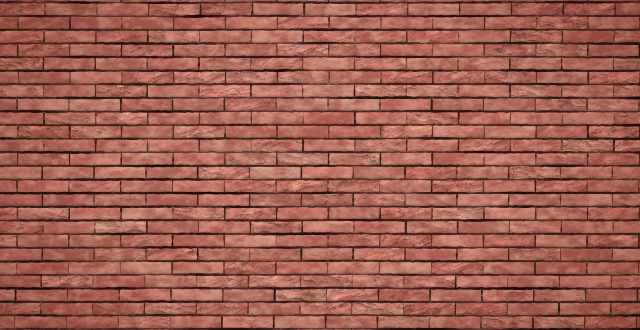
Reproduce this texture procedurally as a Shadertoy shader.

```glsl
// Weathered red brick wall: long thin cleft bricks in half bond with dark narrow joints.

float hash(vec2 p) {
    vec3 q = fract(p.xyx * vec3(0.1031, 0.1030, 0.0973));
    q += dot(q, q.yzx + 33.33);
    return fract((q.x + q.y) * q.z);
}

float noise(vec2 p) {
    vec2 i = floor(p), f = fract(p);
    f = f * f * (3.0 - 2.0 * f);
    return mix(mix(hash(i), hash(i + vec2(1, 0)), f.x),
               mix(hash(i + vec2(0, 1)), hash(i + vec2(1, 1)), f.x), f.y);
}

float fbm(vec2 p) {
    float sum = 0.0, amp = 0.5;
    for (int i = 0; i < 4; i++) {
        sum += amp * noise(p);
        p = mat2(1.6, 1.2, -1.2, 1.6) * p + 7.3;
        amp *= 0.5;
    }
    return sum / 0.9375;
}

void mainImage(out vec4 fragColor, in vec2 fragCoord) {
    vec2 uv = fragCoord / iResolution.xy;
    float pixel = 24.25 / iResolution.y;   // one pixel in course heights
    float brickLength = 3.79;              // in course heights

    // Courses, shifted by half a brick on alternate rows
    vec2 wall = uv * vec2(12.35, 24.25) - vec2(0.0, 0.06);
    wall.y += 0.06 * (noise(wall * vec2(0.6, 0.2)) - 0.5);
    float row = floor(wall.y);
    wall.x += 0.174 + 0.5 * mod(row + 1.0, 2.0) + 0.04 * (hash(vec2(row, 9.0)) - 0.5);
    wall.x += 0.06 * (0.5 - uv.y);
    vec2 brick = floor(wall), local = fract(wall);
    if (mod(row, 2.0) > 0.5) local = fract(wall + vec2(0.5, 0.0) - vec2(0.5, 0.0));
    float seed = hash(brick + 17.0), cleft = hash(brick + 71.0);

    // Clay: pale bloom, speckle and a tint for each brick
    vec2 q = local * vec2(brickLength, 1.0) + vec2(seed, cleft) * 90.0;
    float bloom = fbm(q * vec2(1.3, 2.2));
    float grain = noise(q * vec2(6.0, 8.0));
    float tone = 0.42 + 1.7 * (bloom - 0.5) + 0.3 * (grain - 0.5) + 0.45 * (seed - 0.5);
    vec3 color = mix(vec3(0.66, 0.37, 0.32), vec3(0.82, 0.57, 0.50), clamp(tone, 0.0, 1.0));
    color = mix(color, vec3(0.80, 0.59, 0.49), 0.5 * smoothstep(0.62, 0.8, fbm(q * 1.7 + 31.0)));
    color *= mix(vec3(1.02, 0.97, 0.97), vec3(0.99, 1.03, 1.01), cleft);

    // Slanting clefts, each a dark crease with a lit lip
    float slant = cleft > 0.5 ? 0.45 : -0.45;
    vec2 c = vec2(q.x * 0.9, q.y * 2.6 + q.x * slant);
    float fold = fbm(c + 1.2 * bloom);
    float lip = fbm(c + 1.2 * bloom + vec2(0.0, 0.3));
    float crease = 1.0 - smoothstep(0.0, 0.05, abs(fold - 0.5));
    float rough = smoothstep(0.25, 0.9, hash(brick + 43.0));
    color *= 1.0 + rough * (0.7 * (fold - lip) - 0.24 * crease);

    // Soft rounding: lit upper edge, shaded lower edge
    color *= 1.0 + 0.05 * smoothstep(0.6, 0.9, local.y) - 0.14 * smoothstep(0.28, 0.05, local.y);

    // Joints with chipped edges and uneven depth
    vec2 edge = min(local, 1.0 - local) * vec2(brickLength, 1.0);
    edge += 0.06 * (noise(wall * vec2(14.0, 4.0)) - 0.5);
    float bed = floor(wall.y + 0.5);
    float bedDepth = noise(vec2(uv.x * 16.0, bed * 5.7));
    float headDepth = hash(vec2(floor(wall.x + 0.5), row) + 5.0);
    vec2 halfWidth = vec2(0.03 + 0.035 * headDepth, 0.05 + 0.045 * bedDepth);
    vec2 joint = 1.0 - smoothstep(halfWidth - 0.6 * pixel, halfWidth + 0.6 * pixel, edge);
    joint *= vec2(0.55 + 0.4 * headDepth, 0.72 + 0.28 * bedDepth);
    vec3 mortar = mix(vec3(0.27, 0.15, 0.13), vec3(0.11, 0.04, 0.03), bedDepth);
    color = mix(color, mortar, max(joint.x, joint.y));

    // Darker, redder rim of the wall
    vec2 rim = abs(uv - 0.5) * 2.0;
    float shade = smoothstep(0.55, 1.5, length(rim * vec2(1.05, 0.8)));
    color *= 1.0 - shade * vec3(0.22, 0.34, 0.36);

    fragColor = vec4(clamp(color, 0.0, 1.0), 1.0);
}
```
